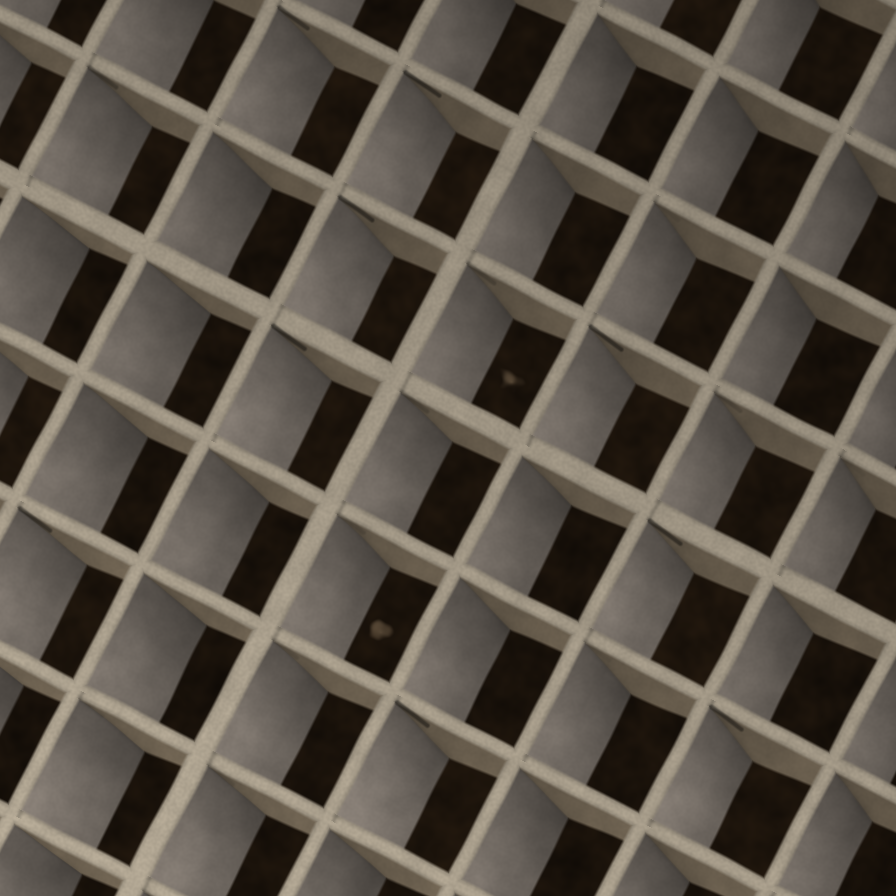
Give the GLSL for this pattern, as a WebGL 1 fragment shader.

```glsl
precision highp float;
// Tilted egg-crate grating seen at an angle: pale bars, shaded cell walls and dark openings.

uniform vec2 u_resolution;

#define PITCH 0.1575
#define TILT 0.478
#define CROSSING vec2(0.442, 0.579)
#define THIN_BAR 0.055
#define THICK_BAR 0.082
#define SOFTNESS 0.0022
#define WEAR 0.10
#define BAR_COLOR vec3(0.64, 0.60, 0.53)
#define WALL_COLOR vec3(0.465, 0.435, 0.405)
#define LEDGE_COLOR vec3(0.42, 0.375, 0.31)
#define HOLE_COLOR vec3(0.10, 0.07, 0.04)

float hash(vec2 p) {
  vec3 q = fract(vec3(p.xyx) * 0.1031);
  q += dot(q, q.yzx + 33.33);
  return fract((q.x + q.y) * q.z);
}

float cornerSlope(vec2 corner, vec2 offset) {
  float angle = 6.2832 * hash(corner);
  return dot(vec2(cos(angle), sin(angle)), offset);
}

float gradientNoise(vec2 p) {
  vec2 i = floor(p);
  vec2 f = p - i;
  vec2 e = vec2(0.0, 1.0);
  vec2 s = f * f * f * (f * (f * 6.0 - 15.0) + 10.0);
  float low = mix(cornerSlope(i, f), cornerSlope(i + e.yx, f - e.yx), s.x);
  float high = mix(cornerSlope(i + e, f - e), cornerSlope(i + e.yy, f - e.yy), s.x);
  return mix(low, high, s.y);
}

// Half width of each bar: only the two bars through the crossing are thick.
vec2 barHalfWidth(vec2 index) {
  return mix(vec2(THICK_BAR), vec2(THIN_BAR), step(0.5, abs(index)));
}

float segmentDistance(vec2 p, vec2 a, vec2 b) {
  vec2 d = b - a;
  return length(p - a - d * clamp(dot(p - a, d) / dot(d, d), 0.0, 1.0));
}

void main() {
  float size = min(u_resolution.x, u_resolution.y);
  vec2 uv = (gl_FragCoord.xy - 0.5 * u_resolution) / size + 0.5;
  float soft = max(SOFTNESS, 1.0 / size) / PITCH;

  // Lattice coordinates: x runs right and down, y runs down and left.
  float c = cos(TILT);
  float s = sin(TILT);
  vec2 q = uv - CROSSING;
  vec2 grid = vec2(c * q.x - s * q.y, -s * q.x - c * q.y) / PITCH;
  grid += 0.012 * vec2(gradientNoise(grid * 2.3), gradientNoise(grid * 2.3 + 41.0));
  vec2 cell = floor(grid);
  vec2 f = grid - cell;
  float variation = hash(cell + 60.0);

  // Signed distance to the bars around this cell.
  vec2 nearWidth = barHalfWidth(cell);
  vec2 gaps = min(f - nearWidth, 1.0 - f - barHalfWidth(cell + 1.0));
  float bars = 1.0 - smoothstep(-soft, soft, min(gaps.x, gaps.y));

  // The far rim of the walls shifts across the canvas with the perspective.
  vec2 rim = vec2(0.685 - 0.235 * uv.x, 0.15 + 0.105 * uv.x + 0.055 * uv.y);
  rim += 0.03 * (variation - 0.5);
  rim.y = max(rim.y, nearWidth.y + 0.05);
  vec2 depth = (f - nearWidth) / (rim - nearWidth);
  float rimTop = rim.y - 0.09 * (f.x - rim.x);
  float hole = smoothstep(-soft, soft, min(f.x - rim.x, f.y - rimTop));

  float light = 1.09 - 0.17 * uv.y - 0.10 * uv.x;
  float blotch = gradientNoise(grid * 5.0) + 0.5 * gradientNoise(grid * 13.0);
  float grain = gradientNoise(grid * 38.0);

  // Side wall, lit from below, and the narrow ledge under the upper bar.
  float wallShade = mix(0.70, 1.0, smoothstep(0.05, 0.85, f.y));
  wallShade *= mix(1.07, 0.86, smoothstep(0.0, 1.0, depth.x));
  vec3 wall = WALL_COLOR * wallShade * light * (0.94 + 0.12 * variation);
  vec3 ledge = LEDGE_COLOR * light * mix(0.82, 1.02, f.x);
  float crease = (depth.x - depth.y) * 0.2;
  vec3 color = mix(wall, ledge, smoothstep(-soft, soft, crease));
  color *= 1.0 - 0.13 * exp(-abs(crease) * 40.0);
  color *= 1.0 + WEAR * (0.8 * blotch + 0.3 * grain);

  // Dark opening with faint unevenness.
  vec3 opening = HOLE_COLOR * (1.0 + 0.35 * blotch + 0.25 * (variation - 0.5));

  // A little debris caught in two openings of the central column.
  float caught = step(abs(cell.x), 0.5) * step(abs(abs(cell.y) - 1.0), 0.5);
  float clump = length((f - vec2(0.74, 0.65)) * vec2(1.0, 1.4));
  clump += 0.09 * gradientNoise(grid * 11.0);
  opening += caught * vec3(0.24, 0.21, 0.17) * (1.0 - smoothstep(0.01, 0.10, clump));
  color = mix(color, opening, hole);

  // Bar tops with worn surface and slightly darker edges.
  float inside = max(-min(gaps.x, gaps.y), 0.0);
  vec3 top = BAR_COLOR * light * mix(0.88, 1.02, smoothstep(0.0, 0.04, inside));
  top *= 1.0 + WEAR * (0.6 * blotch + 0.6 * grain);
  float joint = exp(-pow((f.x - nearWidth.x) / 0.018, 2.0));
  top *= 1.0 - 0.18 * joint * step(gaps.y, 0.0) * step(0.35, variation);
  color = mix(color, top, bars);

  // Cracks where the upper bar leaves each crossing.
  vec2 crackEnd = nearWidth + vec2(0.14 + 0.16 * variation, 0.035);
  float crack = segmentDistance(f, nearWidth + vec2(0.01, -0.005), crackEnd);
  crack = 1.0 - smoothstep(0.004, 0.012 + soft, crack);
  color *= 1.0 - 0.42 * crack * smoothstep(0.25, 0.9, variation);

  gl_FragColor = vec4(clamp(color, 0.0, 1.0), 1.0);
}
```
